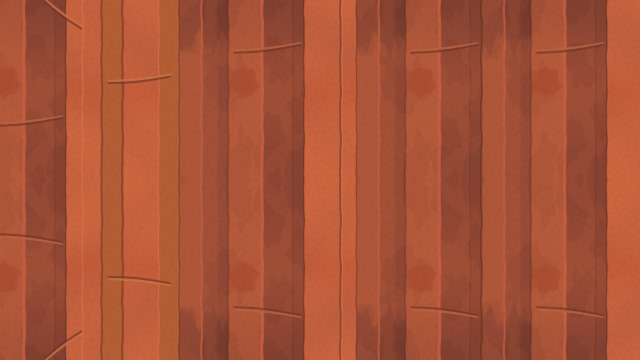
Reproduce this texture procedurally as a WebGL 1 fragment shader.

```glsl
precision highp float;
uniform vec2 u_resolution;

vec2 hash2(vec2 p) {
  return fract(sin(vec2(dot(p, vec2(27.1, 61.7)), dot(p, vec2(69.5, 18.3)))) * 437.58);
}

// Distance to the nearest scattered point
float cells(vec2 p) {
  vec2 id = floor(p), f = fract(p);
  float d = 1.0;
  for (int j = -1; j <= 1; j++)
    for (int i = -1; i <= 1; i++) {
      vec2 g = vec2(float(i), float(j));
      d = min(d, length(g + hash2(id + g) - f));
    }
  return d;
}

float edge(float x, float at, float soft) {
  return smoothstep(at - soft, at + soft, x);
}

float band(float x, float a, float b, float soft) {
  return edge(x, a, soft) - edge(x, b, soft);
}

float line(float x, float at, float halfWidth, float soft) {
  return 1.0 - smoothstep(halfWidth - soft, halfWidth + soft, abs(x - at));
}

vec3 ramp(float tone) {
  return mix(vec3(0.51, 0.25, 0.19), vec3(0.81, 0.40, 0.25), tone);
}

// Tapered groove: pale ridge with a dark lower side
vec3 scratch(vec3 col, vec2 p, vec2 a, vec2 b, vec3 ridge) {
  float along = (p.x - a.x) / (b.x - a.x);
  float inside = band(along, 0.0, 1.0, 0.02);
  float bend = 0.004 * sin(along * 3.14);
  float d = (p.y - mix(a.y, b.y, along) + bend) / length(vec2(1.0, (b.y - a.y) / (b.x - a.x)));
  float w = 0.0045 * (1.0 - 0.6 * abs(along - 0.4));
  col = mix(col, vec3(0.43, 0.20, 0.15), 0.65 * inside * line(d, -0.004, w, 0.002));
  return mix(col, ridge, 0.85 * inside * line(d, 0.001, w * 0.8, 0.002));
}

// Four planks: t runs across the group, v from the mirror axis to the border
vec3 plankGroup(float t, float v, float seed, float soft) {
  float tone = mix(0.57, 0.41, edge(t, 0.18, soft));
  tone = mix(tone, 0.27, edge(t, 0.31, 0.012));
  tone = mix(tone, 0.65, edge(t, 0.393, soft));
  tone = mix(tone, 0.24, edge(t, 0.66, soft));
  tone = mix(tone, 0.15, edge(t, 0.91, soft));

  // Darkened ends, cloudy middle and blotted stains
  float wobble = 0.025 * sin(t * 31.0) + 0.012 * sin(t * 67.0 + seed);
  float left = 1.0 - edge(t, 0.393, soft);
  tone -= left * 0.18 * smoothstep(0.37, 0.39, v + wobble);
  tone -= 0.15 * smoothstep(0.3, 0.5, v);
  tone += 0.13 * edge(t, 0.66, soft) * band(v, 0.14, 0.35, 0.09);
  vec2 q = vec2(t * 3.2, v * 5.0 + seed * 0.04);
  q += 0.12 * sin(q.yx * 7.0) + 0.05 * sin(q.yx * 19.0);
  tone -= 0.10 * (1.0 - smoothstep(0.30, 0.36, cells(q)));
  vec3 col = ramp(tone);

  // Round red blot on the orange plank
  vec2 blot = vec2((t - 0.52) * 0.347, v - 0.27);
  float r = length(blot) + 0.004 * sin(blot.y * 150.0) + 0.003 * sin(blot.x * 210.0);
  col = mix(col, vec3(0.66, 0.28, 0.18), 0.6 * (1.0 - smoothstep(0.034, 0.046, r)));

  // Dark joints and pale ridges
  float joints = line(t, 0.393, 0.008, soft) + 0.6 * line(t, 0.91, 0.006, soft);
  col *= 1.0 - 0.14 * joints;
  col = mix(col, vec3(0.76, 0.37, 0.25), 0.75 * line(t, 0.18, 0.008, soft));
  return mix(col, vec3(0.78, 0.37, 0.25), 0.85 * line(t, 0.665, 0.012, soft));
}

void main() {
  vec2 uv = gl_FragCoord.xy / u_resolution;
  float soft = 0.7 / u_resolution.x;
  float v = abs(uv.y - 0.5);
  vec2 p = vec2(uv.x * 1.778, v);
  float x = uv.x + 0.0005 * sin(v * 43.0) + 0.0003 * sin(v * 97.0);

  // Bright boards, with two browner strips
  vec3 col = ramp(0.87 + 0.05 * sin(v * 11.0 + 1.0) + 0.04 * sin(v * 23.0 + x * 40.0));
  col = mix(col, vec3(0.75, 0.33, 0.20), 0.5 * band(v, 0.2, 0.28, 0.06));
  float strips = band(x, 0.160, 0.191, soft) + band(x, 0.248, 0.281, soft);
  col = mix(col, vec3(0.70, 0.365, 0.205), strips);
  float grooves = line(x, 0.159, 0.0016, soft) + line(x, 0.1915, 0.0018, soft)
    + line(x, 0.532, 0.0015, soft);
  col = mix(col, vec3(0.50, 0.24, 0.17), 0.75 * grooves);
  float ridges = line(x, 0.129, 0.0012, soft) + line(x, 0.248, 0.001, soft)
    + line(x, 0.5345, 0.001, soft);
  col = mix(col, vec3(0.84, 0.45, 0.29), 0.6 * ridges);

  // Repeated dark plank groups
  for (int i = 0; i < 4; i++) {
    float n = float(i);
    float start = n < 1.0 ? -0.092 : n < 2.0 ? 0.28 : n < 3.0 ? 0.557 : 0.753;
    float t = (x - start) / 0.195;
    vec3 planks = plankGroup(t, v, n, soft / 0.195);
    vec2 from = vec2((start + 0.085) * 1.778, n < 1.0 ? 0.155 : 0.358);
    planks = scratch(planks, p, from, from + vec2(0.187, 0.022), vec3(0.73, 0.38, 0.25));
    col = mix(col, planks, band(t, 0.0, 1.0, soft / 0.195));
    float rims = line(x, start, 0.001, soft) + line(x, start + 0.195, 0.0012, soft);
    col *= 1.0 - 0.22 * rims;
  }

  // Grooves across the bright boards
  col = scratch(col, p, vec2(0.30, 0.274), vec2(0.475, 0.292), vec3(0.78, 0.46, 0.26));
  col = scratch(col, p, vec2(0.12, 0.505), vec2(0.228, 0.425), vec3(0.78, 0.43, 0.27));

  // Fine paper grain
  col *= 1.0 + 0.05 * (0.45 - cells(uv * vec2(160.0, 90.0)));
  gl_FragColor = vec4(col, 1.0);
}
```
